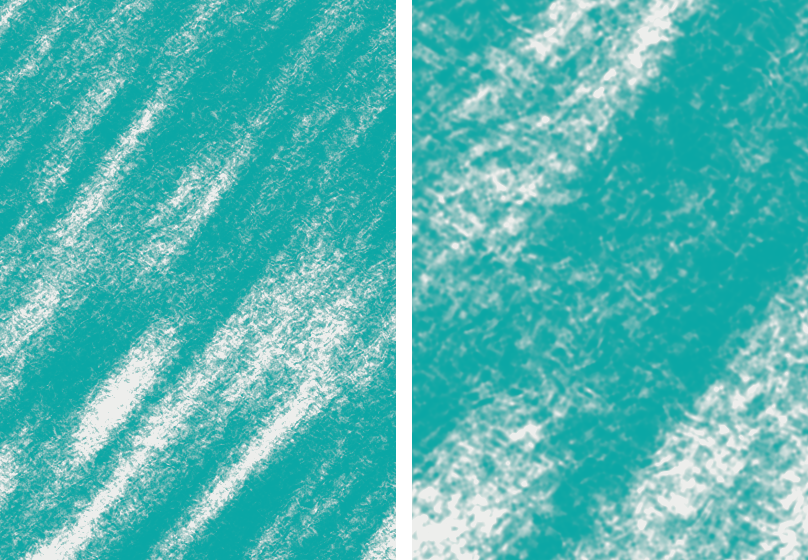
Left: the whole. Right: its middle third, enlarged.
Give the GLSL for this texture, as a Shadertoy shader.

```glsl
float hash(vec2 p) {
    vec3 h = fract(p.xyx * 0.1031);
    h += dot(h, h.yzx + 33.33);
    return fract((h.x + h.y) * h.z);
}

float noise(vec2 p) {
    vec2 cell = floor(p), f = fract(p);
    f = f * f * (3.0 - 2.0 * f);
    return mix(mix(hash(cell), hash(cell + vec2(1, 0)), f.x),
               mix(hash(cell + vec2(0, 1)), hash(cell + vec2(1, 1)), f.x), f.y);
}

vec2 rotate(vec2 p, float angle) {
    float c = cos(angle), s = sin(angle);
    return vec2(c * p.x + s * p.y, c * p.y - s * p.x);
}

// Long diagonal bands, centred on zero
float streaks(vec2 p) {
    vec2 q = rotate(p, 0.8);
    q.y += 0.03 * (noise(q * 3.0 + 40.0) - 0.5) - 0.08 * q.x * q.x;
    float bands = 0.16 * noise(q * vec2(1.6, 7.0) + 11.0)
                + 0.52 * noise(q * vec2(3.0, 20.0) + 23.0)
                + 0.32 * noise(q * vec2(5.5, 38.0) + 57.0);
    return bands - 0.5;
}

// Crossing flecks of dry pigment over fine speckle, centred on zero
float grain(vec2 p) {
    vec2 bend = vec2(noise(p * 50.0 + 5.0), noise(p * 50.0 + 71.0)) - 0.5;
    vec2 q = p + 0.011 * bend;
    float flecks = 0.27 * noise(rotate(q, 0.65) * vec2(90.0, 300.0) + 13.0)
                 + 0.22 * noise(rotate(q, -0.6) * vec2(105.0, 310.0) + 31.0);
    float speckle = 0.18 * noise(rotate(q, 0.3) * 250.0 + 47.0)
                  + 0.2 * noise(rotate(p, 1.1) * 430.0 + 83.0);
    float clumps = 0.13 * noise(rotate(q, 0.75) * vec2(42.0, 85.0) + 19.0);
    return flecks + speckle + clumps - 0.5;
}

void mainImage(out vec4 fragColor, in vec2 fragCoord) {
    vec2 p = fragCoord / iResolution.y;

    // Bare paper shows where the bands thin out and the grain breaks
    float bare = 0.27 + 2.7 * streaks(p) + 2.3 * grain(p);
    bare = 0.5 * (bare + sqrt(bare * bare + 0.035));
    bare = min(bare, 1.0);

    vec3 teal = vec3(0.03, 0.655, 0.645);
    vec3 paper = vec3(0.93, 0.935, 0.925);
    vec3 color = mix(teal, paper, bare);

    // Thin pigment looks greyer than a plain blend
    color.gb -= 0.22 * bare * (1.0 - bare);
    fragColor = vec4(color, 1.0);
}
```
